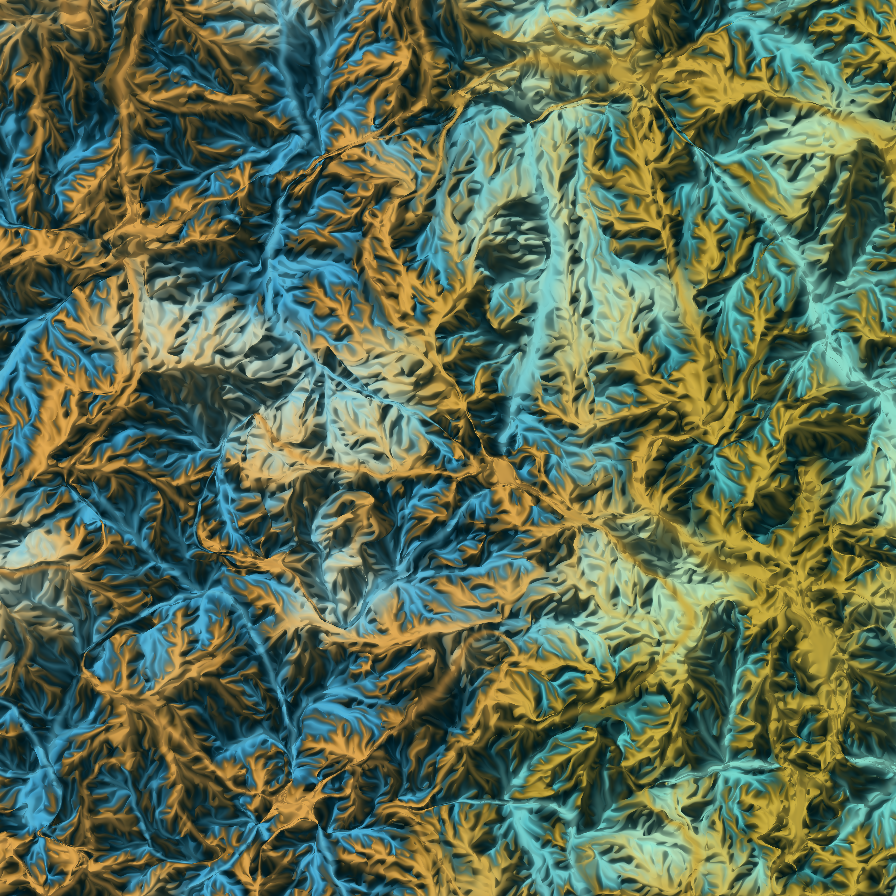
This texture is drawn by a Shadertoy shader. Its source:

```glsl
#define OCTAVES 5
#define BASE_FREQ 4.3
#define FREQ_STEP 2.2
#define STRIPES 0.72
#define RELIEF 0.95
#define LINE_WIDTH 0.0046
#define WIGGLE 0.015
#define PLATEAU_AMOUNT 0.92
#define SEED vec2(13.0, 41.0)
#define LIGHT normalize(vec3(-0.45, 0.62, 0.66))

const float PI = 3.14159;

vec2 hash22(vec2 p) {
    vec3 q = fract(p.xyx * vec3(0.1031, 0.1030, 0.0973));
    q += dot(q, q.yzx + 33.33);
    return fract((q.xx + q.yz) * q.zy);
}

// Gradient noise: value in x, derivatives in yz
vec3 noised(vec2 p) {
    vec2 i = floor(p), f = p - i;
    vec2 u = f * f * f * (f * (f * 6.0 - 15.0) + 10.0);
    vec2 du = 30.0 * f * f * (f * (f - 2.0) + 1.0);
    vec2 ga = hash22(i) * 2.0 - 1.0;
    vec2 gb = hash22(i + vec2(1, 0)) * 2.0 - 1.0;
    vec2 gc = hash22(i + vec2(0, 1)) * 2.0 - 1.0;
    vec2 gd = hash22(i + vec2(1, 1)) * 2.0 - 1.0;
    float a = dot(ga, f), b = dot(gb, f - vec2(1, 0));
    float c = dot(gc, f - vec2(0, 1)), d = dot(gd, f - vec2(1, 1));
    float k = a - b - c + d;
    vec2 slope = ga + u.x * (gb - ga) + u.y * (gc - ga) + u.x * u.y * (ga - gb - gc + gd)
               + du * (u.yx * k + vec2(b, c) - a);
    return vec3(a + u.x * (b - a) + u.y * (c - a) + u.x * u.y * k, slope);
}

// Stripes running across a direction, blended from jittered cells: (cos, sin)
vec2 gullies(vec2 p, vec2 across) {
    vec2 cell = floor(p), f = p - cell, sum = vec2(0);
    for (int j = -1; j <= 2; j++)
    for (int i = -1; i <= 2; i++) {
        vec2 corner = vec2(i, j);
        vec2 d = f - corner - (hash22(cell + corner) - 0.5) * 0.9;
        float weight = max(exp(-2.0 * dot(d, d)) - 0.011, 0.0);
        float phase = dot(d, across) * 2.0 * PI * STRIPES;
        sum += weight * vec2(cos(phase), sin(phase));
    }
    return sum / (length(sum) + 0.02);
}

vec2 warp(vec2 p) {
    return vec2(noised(p).x, noised(p + 57.3).x);
}

void mainImage(out vec4 fragColor, in vec2 fragCoord) {
    vec2 uv = fragCoord / iResolution.y;
    vec2 p = uv + WIGGLE * warp(uv * 17.0 + SEED) + 0.4 * WIGGLE * warp(uv * 52.0 + SEED);

    // Regions: moist east, pale plateaus
    float east = smoothstep(0.38, 0.85, uv.x + 0.3 * noised(uv * 3.0 + 71.0).x);
    float plateau = smoothstep(-0.05, 0.3, noised(p * 4.2 + SEED + 5.0).x
                  + 0.4 * noised(p * 10.0 + 23.0).x + 0.08 * east);

    // Carve ever finer gullies down the accumulated slope
    vec2 slope = 0.8 * noised(p * 1.7 + SEED).yz + 0.3 * noised(p * 3.3 + SEED).yz;
    vec2 relief = 0.15 * slope;
    float ridge = 0.0, blend = 1.0, crestMask = 1.0, valleyMask = 1.0;
    float crest = 0.0, valley = 0.0, freq = BASE_FREQ, strength = 1.0;
    for (int k = 0; k < OCTAVES; k++) {
        vec2 across = vec2(-slope.y, slope.x) * inversesqrt(dot(slope, slope) + 0.04);
        vec2 wave = gullies(p * freq + SEED * float(k + 1), across);
        float phase = abs(atan(wave.y, wave.x));
        float level = 1.0 - 2.0 * phase / PI;
        float toUnits = 1.0 / (2.0 * PI * STRIPES * freq);
        float width = max(LINE_WIDTH * sqrt(strength), 0.8 / iResolution.y);
        float floorWidth = width * (1.2 + 1.8 * east * strength * strength);
        float crestDist = phase * toUnits / width;
        float valleyDist = (PI - phase) * toUnits / floorWidth;
        float visible = strength * (1.0 - 0.45 * plateau * float(k > 0));
        crest = max(crest, visible * crestMask * exp(-crestDist * crestDist));
        valley = max(valley, visible * valleyMask * exp(-valleyDist * valleyDist));

        ridge = mix(ridge, level + 0.35 * ridge, blend * (k < 3 ? 0.9 : 0.4));
        float steep = wave.y * inversesqrt(wave.y * wave.y + 0.22);
        vec2 tilt = across * steep * mix(0.6, 1.0, blend);
        slope -= 1.2 * tilt;
        relief -= tilt * (k == 0 ? 0.5 : 0.9);
        blend *= mix(0.3, 1.0, smoothstep(0.0, 0.45, 1.0 - abs(level)));
        crestMask *= smoothstep(-0.9, 0.0, level);
        valleyMask *= smoothstep(0.9, 0.0, level);
        freq *= FREQ_STEP;
        strength *= 0.8;
    }

    // Relief shading, darkest halfway down the slopes
    float grain = noised(p * vec2(85.0, 110.0)).x;
    vec3 normal = normalize(vec3(-relief * RELIEF * mix(1.0, 0.7, plateau), 1.0));
    float light = smoothstep(-0.1, 1.0, dot(normal, LIGHT));
    float depth = mix(0.55, 1.0, smoothstep(0.0, 0.75, abs(ridge)));
    float shade = mix(0.2, 1.28, light) * mix(depth, 1.0, plateau * 0.8) + 0.14 * grain;

    // Palette
    vec3 brown = mix(vec3(0.50, 0.36, 0.13), vec3(0.45, 0.38, 0.09), east);
    vec3 ridgeColor = mix(vec3(0.68, 0.51, 0.24), vec3(0.62, 0.54, 0.20), east);
    vec3 valleyColor = mix(vec3(0.20, 0.52, 0.66), vec3(0.24, 0.60, 0.60), east);
    vec3 paleColor = mix(vec3(0.66, 0.70, 0.61), vec3(0.61, 0.75, 0.60), east);
    vec3 crestColor = mix(vec3(0.84, 0.63, 0.31), vec3(0.75, 0.65, 0.24), east);
    vec3 streamColor = mix(vec3(0.36, 0.70, 0.80), vec3(0.54, 0.84, 0.76), east);

    vec3 warm = mix(brown, ridgeColor, smoothstep(0.3, 0.95, ridge));
    vec3 color = mix(valleyColor, warm, smoothstep(-0.2, 0.5, ridge));
    float pale = plateau * PLATEAU_AMOUNT * (1.0 - 0.4 * smoothstep(0.2, 0.9, abs(ridge)));
    color = mix(color, paleColor, pale) * shade;
    color += vec3(-0.03, 0.045, 0.06) * (1.0 - light);
    color = mix(color, crestColor * (0.65 + 0.4 * light), 0.9 * crest);
    color = mix(color, streamColor * (0.7 + 0.35 * light), 0.9 * valley);
    fragColor = vec4(clamp(color, 0.0, 1.0), 1.0);
}
```
